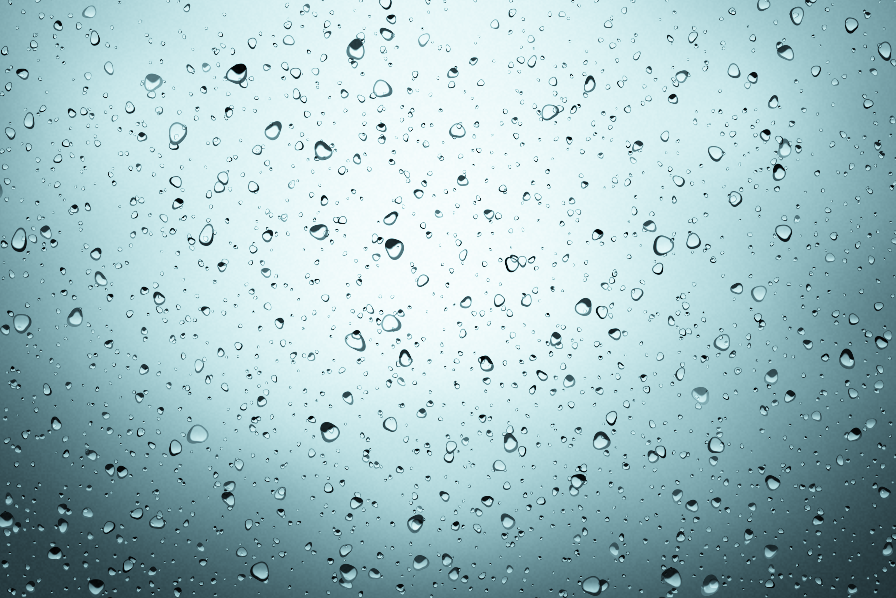
Reproduce this texture procedurally as a WebGL 2 fragment shader.

```glsl
#version 300 es
precision highp float;
// Rain drops of mixed sizes on a window in front of a soft teal overcast sky.

#define LAYERS 4
#define BIGGEST_CELL 0.104
#define LAYER_SHRINK 0.63
#define DROP_CHANCE 0.62
#define DROP_MIN 0.07
#define DROP_MAX 0.165
#define INK_TONE 0.01
#define SKY_FLOOR 0.12
#define SKY_RANGE 0.71
#define GLOW_CENTER vec2(0.48, 0.54)
#define GLOW 0.13
#define GRAIN 0.025

uniform vec2 u_resolution;
out vec4 fragColor;

float hash(vec2 p) {
    return fract(sin(dot(p, vec2(12.9898, 78.233))) * 43758.5453);
}

float noise(vec2 p) {
    vec2 i = floor(p), f = fract(p);
    f = f * f * (3.0 - 2.0 * f);
    return mix(mix(hash(i), hash(i + vec2(1, 0)), f.x),
               mix(hash(i + vec2(0, 1)), hash(i + vec2(1, 1)), f.x), f.y);
}

// Blurred sky: a bright core fading to dark lower corners, with cloudy patches
float skyTone(vec2 uv) {
    vec2 d = uv - GLOW_CENTER;
    float across = d.x * d.x * mix(1.0, 0.78, smoothstep(0.45, 0.9, uv.y));
    float r2 = across + d.y * d.y * (d.y < 0.0 ? 1.0 : 0.14);
    float cloud = 0.65 * noise(uv * 3.0 + 4.7) + 0.35 * noise(uv * 6.0 + 9.1) - 0.5;
    float fade = max(r2 + 0.14 * cloud * smoothstep(0.0, 0.12, r2), 0.0);
    return SKY_FLOOR + SKY_RANGE * exp(-pow(fade / 0.235, 1.5)) + GLOW * exp(-12.0 * r2);
}

// Lays one drop over the tone; delta is the offset from its center
float addDrop(float tone, vec2 delta, float radius, vec2 seed, float height) {
    float px = 1.0 / (u_resolution.y * radius);
    float phase = 6.2832 * hash(seed + 3.1);
    float tilt = 1.8 * (hash(seed + 5.3) - 0.5);
    float stretch = mix(0.9, 1.5, hash(seed + 7.7));

    // Uneven outline: a tilted oval with low-order wobble
    float c = cos(tilt), s = sin(tilt);
    vec2 q = mat2(c, -s, s, c) * delta / radius;
    q *= vec2(sqrt(stretch), inversesqrt(stretch));
    float angle = atan(q.y, q.x + 1e-5);
    float outline = 1.0 + 0.07 * sin(2.0 * angle + phase) + 0.08 * sin(3.0 * angle + phase * 2.0);
    float m = length(q) / outline;
    float cover = 1.0 - smoothstep(1.0 - 0.5 * px, 1.0 + 0.5 * px, m);
    if (cover <= 0.0) return tone;
    vec2 n = normalize(delta + 1e-6) * m;

    // Refracted dark parts: lower crescent, thin rim, and sometimes an upper cap
    float soft = 0.06 + 0.25 * px;
    float lean = 2.6 * (hash(seed + 11.9) - 0.5);
    vec2 lift = 0.22 * vec2(sin(lean), cos(lean));
    float crescent = smoothstep(0.88 - soft, 0.88 + soft, length(n - lift));
    float rim = 0.75 * smoothstep(0.85 - soft, 0.85 + soft, m);
    float capped = step(hash(seed + 13.3), mix(0.8, 0.25, height));
    float capEdge = n.y + 0.3 * sin(3.0 * n.x + phase) - 0.2;
    float cap = capped * smoothstep(-soft, soft + 0.1, capEdge);
    float ink = max(max(crescent * mix(1.0, 0.75, capped), rim), cap);
    ink *= mix(0.5, 1.0, sqrt(hash(seed + 17.1)));

    // Clear body gathers light toward its lower half
    float gather = 1.0 - smoothstep(-0.7, 0.6, n.y);
    float body = tone + (0.96 - tone) * (0.1 + 0.5 * gather);
    return mix(tone, mix(body, INK_TONE, ink), cover);
}

// One scattered size class, denser toward the bottom
float addLayer(float tone, vec2 p, float cell, float layer) {
    vec2 home = floor(p / cell);
    for (int y = -1; y <= 1; y++) {
        for (int x = -1; x <= 1; x++) {
            vec2 id = home + vec2(x, y);
            vec2 seed = id + 37.0 * layer + 0.5;
            vec2 jitter = vec2(hash(seed), hash(seed + 19.7));
            vec2 center = (id + mix(vec2(0.1), vec2(0.9), jitter)) * cell;
            float chance = DROP_CHANCE * mix(1.2, 0.8, center.y);
            if (hash(seed + 23.9) > chance) continue;
            float size = hash(seed + 29.3);
            float radius = cell * mix(DROP_MIN, DROP_MAX, size);
            tone = addDrop(tone, p - center, radius, seed, center.y);
        }
    }
    return tone;
}

void main() {
    vec2 uv = gl_FragCoord.xy / u_resolution;
    vec2 p = gl_FragCoord.xy / u_resolution.y;
    float tone = skyTone(uv);

    // Small drops first, large drops on top
    for (int i = LAYERS - 1; i >= 0; i--) {
        float cell = BIGGEST_CELL * pow(LAYER_SHRINK, float(i));
        tone = addLayer(tone, p, cell, float(i));
    }

    tone += GRAIN * (noise(p * 340.0) - 0.5);
    tone = clamp(tone, 0.0, 1.0);

    // Teal tint, strongest in the middle tones
    vec3 tint = vec3(0.0, mix(0.6, 0.74, tone), 0.78);
    fragColor = vec4(tone + tone * (1.0 - tone) * tint, 1.0);
}
```
